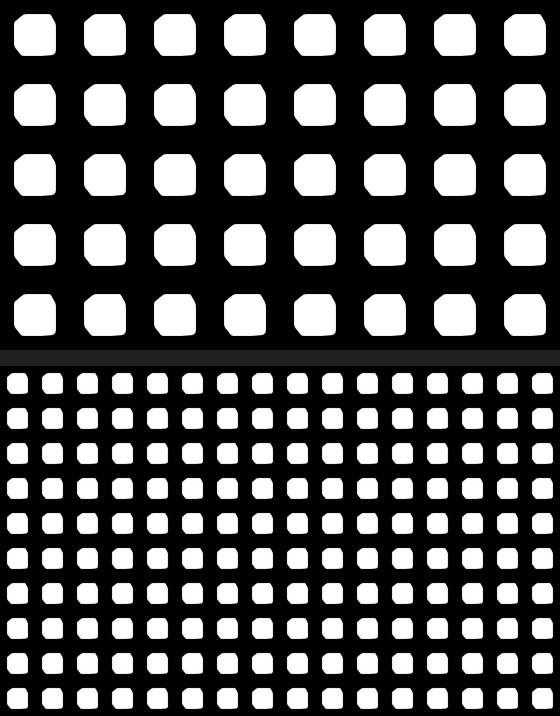
Top: one tile. Bottom: repeated 2 by 2.
This pattern is drawn by a Shadertoy shader. Its source:

```glsl
// A grid of white, unevenly trimmed squares on black, eight across and five down.
// Each tile is an intersection of half planes, joined by a smooth maximum that
// rounds the corners; whole repeat counts make the canvas wrap at every edge.

#define REPEATS vec2(8.0, 5.0)
#define HALF_SIZE 0.299
#define CORNER_BLEND 0.076
#define TRIM_BLEND 0.024
#define GROUND vec3(0.0)
#define TILE vec3(1.0)

// Maximum with a rounded joint of width k
float smoothMax(float a, float b, float k) {
    float h = max(k - abs(a - b), 0.0);
    return max(a, b) + h * h / (4.0 * k);
}

// Signed distance to a line with the given outward normal and offset
float halfPlane(vec2 p, vec2 normal, float offset) {
    return dot(p, normalize(normal)) - offset;
}

// Square with three cut corners and one round corner
float trimmedSquare(vec2 p) {
    // Bottom edge lifts slightly towards the right
    float bottom = max(-p.y - HALF_SIZE, halfPlane(p, vec2(0.075, -1.0), 0.305));
    float d = smoothMax(p.x - HALF_SIZE, bottom, CORNER_BLEND);
    d = max(d, max(-p.x, p.y) - HALF_SIZE);

    // Cuts: upper left, upper right, lower left
    d = smoothMax(d, halfPlane(p, vec2(-13.0, 16.0), 0.331), TRIM_BLEND);
    d = smoothMax(d, halfPlane(p, vec2(14.0, 8.0), 0.339), TRIM_BLEND);
    return smoothMax(d, halfPlane(p, vec2(-15.0, -12.0), 0.335), TRIM_BLEND);
}

void mainImage(out vec4 fragColor, in vec2 fragCoord) {
    vec2 cell = fract(fragCoord / iResolution.xy * REPEATS) - 0.5;

    // One pixel of edge smoothing, measured in cell units
    vec2 pixel = REPEATS / iResolution.xy;
    float coverage = clamp(0.5 - trimmedSquare(cell) / max(pixel.x, pixel.y), 0.0, 1.0);

    fragColor = vec4(mix(GROUND, TILE, coverage), 1.0);
}
```
